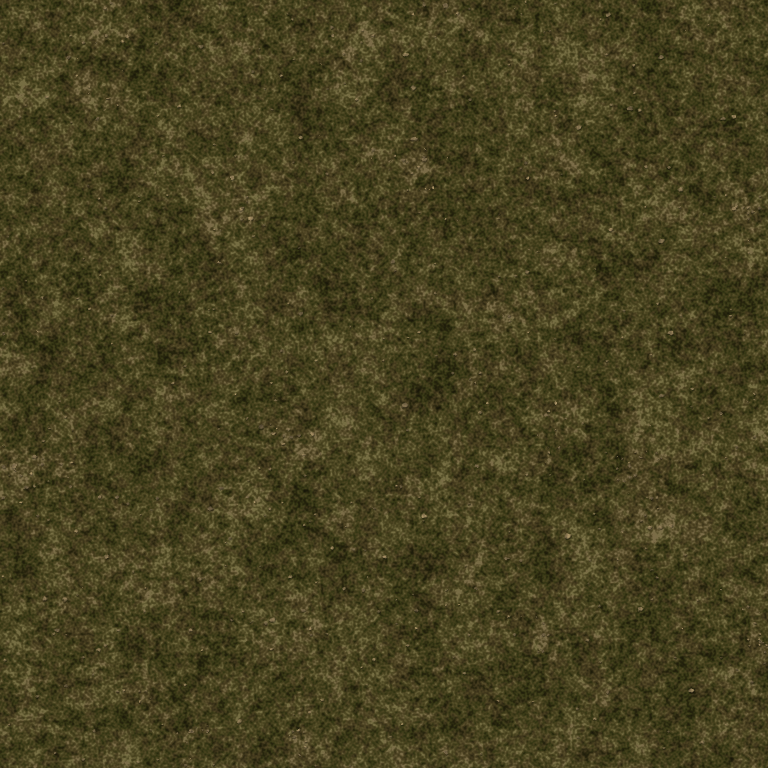
A Shadertoy shader for this texture:

```glsl
// Mossy, worn ground: grainy olive soil with ragged pale patches, dark hollows and small pebbles.

const vec3 DARK_PIT   = vec3(0.160, 0.150, 0.055);
const vec3 MOSS       = vec3(0.217, 0.217, 0.085);
const vec3 BROWN      = vec3(0.230, 0.203, 0.098);
const vec3 SOIL       = vec3(0.280, 0.250, 0.120);
const vec3 DRY_SOIL   = vec3(0.335, 0.303, 0.162);
const vec3 PALE_EARTH = vec3(0.450, 0.408, 0.255);
const vec3 PEBBLE     = vec3(0.570, 0.490, 0.345);

const float BASE_FREQ    = 6.5;   // broadest mottling, cells per canvas
const float LACUNARITY   = 1.88;
const int   OCTAVES      = 7;
const float OCTAVE_GAIN  = 1.19;  // above one: fine grain outweighs broad mottling
const float TONE_GAIN    = 0.88;
const float TONE_BIAS    = 0.03;
const float BARE_FREQ    = 7.0;
const float BARE_LIFT    = 1.0;
const float PIT_FREQ     = 48.0;
const float PIT_DEPTH    = 1.0;
const float MOSS_FREQ    = 24.0;
const float PEBBLE_FREQ  = 75.0;  // coarser of the two pebble layers
const float PEBBLE_SPARSE = 0.012; // chance per cell on mossy ground
const float PEBBLE_DENSE  = 0.22;  // extra chance on bare ground

// Integer hash giving two values in 0..1
vec2 hash2(vec2 cell) {
    uvec2 q = uvec2(ivec2(cell)) * uvec2(1597334673u, 3812015801u);
    uint n = (q.x ^ q.y) * 1597334673u;
    n = (n ^ (n >> 15)) * 2246822519u;
    n ^= n >> 13;
    return vec2(n & 65535u, n >> 16) / 65535.0;
}

float cornerSlope(vec2 cell, vec2 offset) {
    float angle = 6.2832 * hash2(cell).x;
    return dot(vec2(cos(angle), sin(angle)), offset);
}

float gradientNoise(vec2 p) {
    vec2 i = floor(p), f = p - i;
    vec2 u = f * f * f * (f * (f * 6.0 - 15.0) + 10.0);
    vec2 e = vec2(1.0, 0.0);
    return mix(mix(cornerSlope(i, f), cornerSlope(i + e, f - e), u.x),
               mix(cornerSlope(i + e.yx, f - e.yx), cornerSlope(i + 1.0, f - 1.0), u.x), u.y);
}

// Sum of turned octaves, each weighted by gain relative to the one before
float mottle(vec2 p, int octaves, float gain) {
    mat2 turn = mat2(0.8, 0.6, -0.6, 0.8) * LACUNARITY;
    float sum = 0.0, weight = 1.0;
    for (int i = 0; i < octaves; i++) {
        sum += weight * gradientNoise(p);
        p = turn * p + 17.3;
        weight *= gain;
    }
    return sum;
}

// Tone in deviations from the mean, mapped through the ground colours
vec3 groundColor(float tone, float mossiness) {
    vec3 shade = mix(BROWN, MOSS, mossiness);
    vec3 color = mix(DARK_PIT, shade, clamp(tone + 1.9, 0.0, 1.0));
    color = mix(color, SOIL, clamp(tone + 0.9, 0.0, 1.0));
    color = mix(color, DRY_SOIL, clamp((tone - 0.1) / 0.9, 0.0, 1.0));
    color = mix(color, PALE_EARTH, clamp((tone - 1.0) / 1.1, 0.0, 1.2));
    color *= 1.0 - 0.22 * clamp(-tone - 1.9, 0.0, 2.0);
    return color * mix(vec3(1.02, 0.99, 1.03), vec3(0.98, 1.008, 0.96), mossiness);
}

// Signed distance to the pebble of a cell, in canvas units
float pebbleDistance(vec2 uv, float freq, float bare, out float brightness) {
    vec2 p = uv * freq;
    vec2 cell = floor(p);
    vec2 place = hash2(cell + 311.0);
    vec2 traits = hash2(cell + 977.0);
    vec2 d = p - cell - mix(vec2(0.32), vec2(0.68), place);
    d *= vec2(1.0, 1.0 + 0.5 * place.x);
    d += 0.16 * gradientNoise(p * 3.5);
    brightness = mix(0.72, 1.15, place.y);
    float chance = PEBBLE_SPARSE + PEBBLE_DENSE * bare;
    float radius = mix(0.13, 0.28, traits.y * traits.y);
    return traits.x < chance ? (length(d) - radius) / freq : 1.0;
}

void mainImage(out vec4 fragColor, in vec2 fragCoord) {
    vec2 uv = fragCoord / iResolution.y;
    float pixel = 1.0 / iResolution.y;

    // Worn patches broken up by finer noise
    float bareField = mottle(uv * BARE_FREQ + 41.7, 2, 0.8) + 0.55 * mottle(uv * 30.0 + 9.1, 3, 1.0);
    float bare = smoothstep(0.38, 0.85, bareField);

    // Small hollows, slightly wider than tall
    vec2 pitPoint = uv * vec2(0.75, 1.2) * PIT_FREQ + 63.0;
    float pit = smoothstep(0.38, 0.75, mottle(pitPoint, 2, 0.8));

    float mossiness = smoothstep(-0.7, 0.2, mottle(uv * MOSS_FREQ + 87.0, 4, 1.0)) * (1.0 - bare);
    float tone = TONE_GAIN * mottle(uv * BASE_FREQ + 3.7, OCTAVES, OCTAVE_GAIN) + TONE_BIAS;
    tone += BARE_LIFT * bare - PIT_DEPTH * pit;
    vec3 color = groundColor(tone, mossiness);

    // Two sizes of pebbles, each with a soft shadow below
    for (int layer = 0; layer < 2; layer++) {
        float freq = PEBBLE_FREQ * (1.0 + 0.8 * float(layer));
        vec2 place = uv + 0.37 * float(layer);
        float brightness;
        float shadow = pebbleDistance(place + vec2(-0.0005, 0.0012), freq, bare, brightness);
        color *= 1.0 - 0.3 * (1.0 - smoothstep(-0.001, 0.0018, shadow));
        float stone = pebbleDistance(place, freq, bare, brightness);
        float cover = 1.0 - smoothstep(-pixel, pixel, stone);
        vec3 stoneColor = PEBBLE * brightness * (1.0 + 0.4 * gradientNoise(uv * 230.0));
        color = mix(color, stoneColor, 0.9 * cover);
    }

    fragColor = vec4(color, 1.0);
}
```
